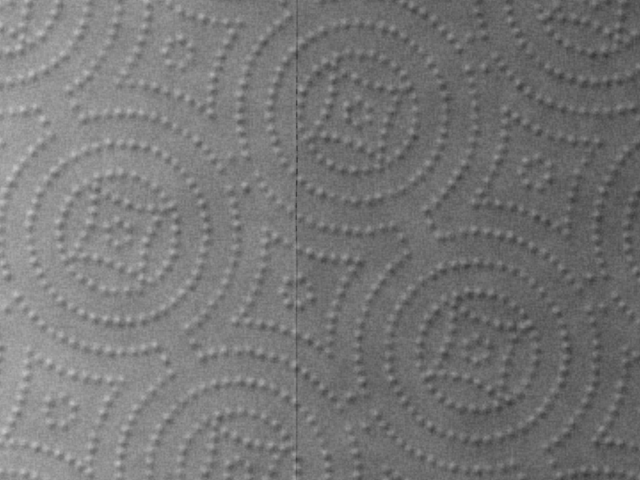
Write a WebGL 2 fragment shader that draws this pattern.

```glsl
#version 300 es
precision highp float;
// Embossed paper towel: dotted rings on a tilted square lattice, joined by open
// necks, with dotted concave squares inside and between them. Each dot is a lit
// bump with a soft shadow, over fibrous paper with a dashed perforation line.

uniform vec2 u_resolution;
out vec4 fragColor;

const float TAU = 6.2831853;

// Lattice, in units of the canvas height
const float PITCH = 0.556;
const float TILT = 0.465;
const vec2 ORIGIN = vec2(0.2465, 0.5185);

// Figures, in units of the pitch
const float RING_INNER = 0.22;
const float RING_MIDDLE = 0.332;
const float RING_OUTER = 0.446;
const float NECK = 0.062;          // half width of the gap joining two outer rings
const float SQUARE_TIP = 0.257;    // centre to tip of the concave square
const float SMALL_SQUARE = 0.75;   // scale of the square inside the rings
const float DOT_SPACING = 0.0455;

// Dots
const float DOT_SIZE = 0.0135;
const float SHADOW_SIZE = 0.016;
const float SHADOW_SHIFT = 0.019;
const vec2 SHADOW_DIR = vec2(0.55, -0.835);
const float DOT_LIGHT = 0.15;
const float SHADOW_DARK = 0.135;
const float DOT_JITTER = 0.006;

// Paper
const float TONE_LIGHT = 0.605;
const float TONE_DARK = 0.388;
const float TONE_CURVE = 1.6;
const float GRAIN = 0.1;
const float MOTTLE = 0.04;

// Perforation
const float SEAM_X = 0.618;
const float SEAM_WIDTH = 0.0018;
const float DASH_COUNT = 42.0;

float hash(vec2 p) {
    vec3 q = fract(vec3(p.xyx) * 0.1031);
    q += dot(q, q.yzx + 33.33);
    return fract((q.x + q.y) * q.z);
}

float noise(vec2 p) {
    vec2 i = floor(p), f = fract(p);
    f = f * f * (3.0 - 2.0 * f);
    return mix(mix(hash(i), hash(i + vec2(1, 0)), f.x),
               mix(hash(i + vec2(0, 1)), hash(i + 1.0), f.x), f.y);
}

// Light and shadow of one raised dot, its place and strength varied by a key
float bump(vec2 d, vec2 key, vec2 shadowDir) {
    d -= DOT_JITTER * (vec2(hash(key), hash(key + 71.0)) - 0.5);
    vec2 h = d + shadowDir * 0.003;
    vec2 s = d - shadowDir * SHADOW_SHIFT;
    return mix(0.7, 1.15, hash(key + 37.0))
         * (DOT_LIGHT * exp(-dot(h, h) / (DOT_SIZE * DOT_SIZE))
          - SHADOW_DARK * exp(-dot(s, s) / (SHADOW_SIZE * SHADOW_SIZE)));
}

// Circle of dots, left open within a gap around the lattice axes
float dotRing(vec2 d, float radius, float gap, vec2 seed, vec2 shadowDir) {
    if (abs(length(d) - radius) > 0.06) return 0.0;
    float count = round(TAU * radius / DOT_SPACING);
    float nearest = round(atan(d.y, d.x) / TAU * count);
    float shade = 0.0;
    for (float k = -1.0; k <= 1.0; k++) {
        float index = mod(nearest + k, count);
        float angle = index / count * TAU;
        vec2 center = radius * vec2(cos(angle), sin(angle));
        if (min(abs(center.x), abs(center.y)) < gap) continue;
        shade += bump(d - center, seed * 17.0 + vec2(index, radius * 100.0) + 200.0, shadowDir);
    }
    return shade;
}

// Four inward arcs of dots that meet in tips on the lattice axes
float concaveSquare(vec2 d, float scale, float count, vec2 seed, vec2 shadowDir) {
    if (length(d) > SQUARE_TIP * scale + 0.06) return 0.0;
    vec2 tip = vec2(SQUARE_TIP - 0.5, -0.5) * scale;
    float radius = length(tip);
    float start = atan(tip.y, tip.x);
    float span = 2.0 * (-0.375 * TAU - start);
    float shade = 0.0;
    for (float side = 0.0; side < 4.0; side++) {
        for (float i = 0.0; i < count; i++) {
            float angle = start + span * i / count;
            vec2 center = 0.5 * scale + radius * vec2(cos(angle), sin(angle));
            shade += bump(d - center, seed * 19.0 + vec2(i, side * 11.0) + 300.0, shadowDir);
        }
        d = vec2(-d.y, d.x);
        shadowDir = vec2(-shadowDir.y, shadowDir.x);
    }
    return shade;
}

float embossing(vec2 p) {
    mat2 toLattice = mat2(cos(TILT), -sin(TILT), sin(TILT), cos(TILT));
    vec2 shadowDir = toLattice * SHADOW_DIR;
    vec2 q = toLattice * (p - ORIGIN) / PITCH;
    vec2 cell = floor(q);
    vec2 between = q - cell - 0.5;
    float shade = dotRing(between, 0.054, 0.0, cell, shadowDir)
                + concaveSquare(between, 1.0, 8.0, cell, shadowDir);
    for (int i = 0; i < 4; i++) {
        vec2 offset = vec2(i & 1, i >> 1), id = cell + offset;
        vec2 d = q - id, inward = 1.0 - 2.0 * offset;
        shade += dotRing(d, RING_INNER, 0.0, id, shadowDir)
               + dotRing(d, RING_MIDDLE, 0.0, id, shadowDir)
               + dotRing(d, RING_OUTER, 0.045, id, shadowDir)
               + dotRing(d, 0.045, 0.0, id, shadowDir)
               + concaveSquare(d, SMALL_SQUARE, 6.0, id, shadowDir);
        // Neck dots, each shared by two rings
        shade += 0.5 * (bump(d - inward * vec2(0.5, NECK), cell + 400.0, shadowDir)
                      + bump(d - inward * vec2(NECK, 0.5), cell + 500.0, shadowDir));
    }
    return shade;
}

float perforation(vec2 p) {
    float x = p.x - SEAM_X - 0.002 * (noise(vec2(3.0, p.y * 9.0)) - 0.5);
    float line = exp(-x * x / (SEAM_WIDTH * SEAM_WIDTH));
    float dash = smoothstep(0.2, 0.35, abs(fract(p.y * DASH_COUNT) - 0.5));
    float open = smoothstep(0.46, 0.52, p.y) * (1.0 - smoothstep(0.8, 0.88, p.y));
    float lip = exp(-pow((x + 0.005) / 0.003, 2.0));
    return 0.025 * lip - line * (0.09 + dash * mix(0.03, 0.13, open)) - 0.012 * smoothstep(0.0, 0.004, x);
}

void main() {
    vec2 p = gl_FragCoord.xy / u_resolution.y;
    float across = gl_FragCoord.x / u_resolution.x;
    // Side lighting, mottling and crossed fibres
    float tone = mix(TONE_DARK, TONE_LIGHT, pow(1.0 - across, TONE_CURVE));
    tone += MOTTLE * (noise(p * 9.0) + noise(p * 31.0) - 1.0);
    tone += GRAIN * (0.4 * noise(p * vec2(280, 110)) + 0.4 * noise(p * vec2(110, 280) + 40.0)
                     + 0.6 * noise(p * 270.0 + 90.0) - 0.7);
    // Slight stretch of the sheet
    vec2 warp = 0.006 * (vec2(noise(p * 4.0), noise(p * 4.0 + 50.0)) - 0.5);
    tone += embossing(p + warp) * mix(1.0, 0.85, across) + perforation(p);
    fragColor = vec4(vec3(clamp(tone, 0.0, 1.0)), 1.0);
}
```
